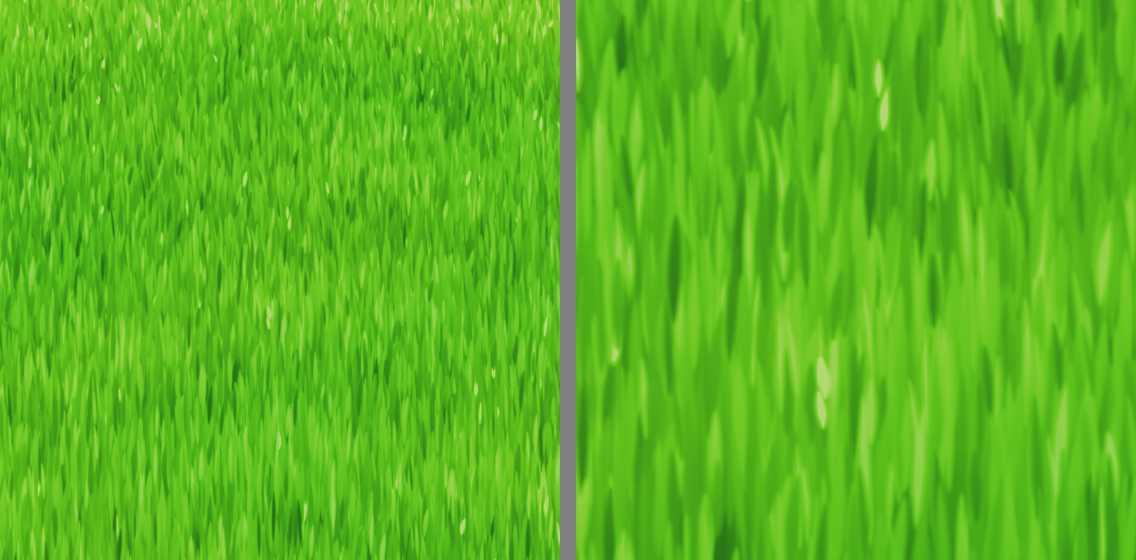
Left: the whole. Right: its middle third, enlarged.
Write a Shadertoy shader that draws this texture.

```glsl
// A dense meadow of soft, upright grass blades receding towards the top.

const int   LAYERS      = 5;
const vec2  CELL        = vec2(0.0145, 0.060); // blade spacing at the near edge
const float FORESHORTEN = 0.55;                // shrinking of blades with distance
const float BLADE_WIDTH = 0.0042;              // half width of a near blade
const float EDGE_BLUR   = 0.0026;
const float MAX_LEAN    = 0.34;                // sideways tilt, in cells
const float MID_TONE    = 0.53;
const float TONE_SPREAD = 0.56;
const float PATCH_DEPTH = 0.095;
const float FLECK_SHARE = 0.012;               // share of dry, pale blades

// Tone ramp from deep shade to dry straw.
const vec3 GRASS[6] = vec3[6](
    vec3(0.16, 0.46, 0.09),
    vec3(0.24, 0.59, 0.09),
    vec3(0.30, 0.68, 0.09),
    vec3(0.37, 0.76, 0.11),
    vec3(0.47, 0.79, 0.17),
    vec3(0.68, 0.85, 0.44));

vec4 hash4(vec3 p) {
    vec4 q = fract(p.xyzx * vec4(0.1031, 0.1030, 0.0973, 0.1099));
    q += dot(q, q.wzxy + 33.33);
    return fract((q.xxyz + q.yzzw) * q.zywx);
}

vec3 grassColor(float tone) {
    float t = clamp(tone, 0.0, 0.999) * 5.0;
    int i = int(t);
    return mix(GRASS[i], GRASS[i + 1], fract(t));
}

// Broad light and shaded areas, stretched sideways.
float patches(vec2 p) {
    float bend = 0.5 * sin(p.x * 7.0 + 1.0) + 0.3 * sin(p.x * 17.0 + p.y * 9.0);
    float bands = -cos((p.y - 0.86) * 22.4 + bend) * (0.6 + 0.4 * sin(p.x * 5.0 - 2.2));
    float clumps = sin(p.x * 13.0 + 2.0 * sin(p.y * 11.0)) * sin(p.y * 19.0 + p.x * 6.0);
    float tufts = sin(p.x * 37.0 + p.y * 15.0) * sin(p.y * 47.0 - p.x * 11.0);
    return bands + 0.6 * clumps + 0.45 * tufts;
}

// Distance upwards to ground depth, and back.
float toDepth(float y) { return -log(1.0 - FORESHORTEN * y) / FORESHORTEN; }
float toHeight(float d) { return (1.0 - exp(-FORESHORTEN * d)) / FORESHORTEN; }

// Lays one layer of blades over the tone beneath it.
float bladeLayer(float under, vec2 ground, float nearness, float layer) {
    vec2 grid = ground / CELL + vec2(layer * 0.37, layer * 0.61) + 20.0;
    float tone = under;
    for (int i = -1; i <= 1; i++) {
        float column = floor(grid.x) + float(i);
        float shift = hash4(vec3(column, 7.0, layer)).x;
        float row = floor(grid.y + shift);
        for (int j = 1; j >= -1; j--) {
            vec2 id = vec2(column, row + float(j));
            vec4 shape = hash4(vec3(id, layer + 11.0));
            vec4 look = hash4(vec3(id, layer + 47.0));
            vec2 center = id + 0.5 + (shape.xy - 0.5) * vec2(0.8, 0.9);
            vec2 d = grid - center + vec2(0.0, shift);

            // Dry flecks are shorter and paler than living blades.
            float fleck = step(1.0 - FLECK_SHARE, look.z);
            float halfLength = mix(0.48, 0.93, shape.z) * mix(1.0, 0.5, fleck);
            float along = d.y / halfLength;
            float lean = (shape.w + look.w - 1.0) * MAX_LEAN;
            float curve = lean * (along + 0.35 * along * along);
            float across = abs(d.x - curve) * CELL.x;

            // Tapered outline with softened edges.
            float taper = 1.0 - along * along;
            float width = BLADE_WIDTH * mix(0.75, 1.0, nearness) * mix(0.6, 1.15, look.w);
            float mask = 1.0 - smoothstep(-EDGE_BLUR, EDGE_BLUR, across - width * taper);
            mask *= smoothstep(0.0, 0.35, taper);

            // Random tone, shaded areas, and a lighter tip.
            vec2 root = (center - vec2(layer * 0.37, layer * 0.61 + shift) - 20.0) * CELL;
            float shade = patches(vec2(root.x, toHeight(root.y)));
            float bladeTone = MID_TONE + (look.x + look.y - 1.0) * TONE_SPREAD;
            bladeTone += PATCH_DEPTH * shade + 0.07 * along;
            bladeTone = mix(min(bladeTone, 0.92), 1.12, fleck);
            tone = mix(tone, bladeTone, mask * 0.92);
        }
    }
    return tone;
}

void mainImage(out vec4 fragColor, in vec2 fragCoord) {
    vec2 uv = fragCoord / iResolution.y;
    float nearness = 1.0 - uv.y;
    vec2 ground = vec2(uv.x, toDepth(uv.y));

    // Shaded undergrowth, then blades from back to front.
    float tone = MID_TONE - 0.14 + PATCH_DEPTH * patches(uv);
    for (int k = 0; k < LAYERS; k++) {
        tone = bladeLayer(tone, ground, nearness, float(k));
    }

    // Sunlit far edge and gentle drifts of yellow.
    float farLight = smoothstep(0.84, 1.0, uv.y);
    float warmth = 0.5 + 0.5 * sin(uv.x * 6.0 + 2.0 * sin(uv.y * 8.0));
    vec3 color = grassColor(tone + 0.12 * farLight);
    color += vec3(0.035, 0.006, 0.0) * (warmth - 0.5 + farLight);
    fragColor = vec4(color, 1.0);
}
```
